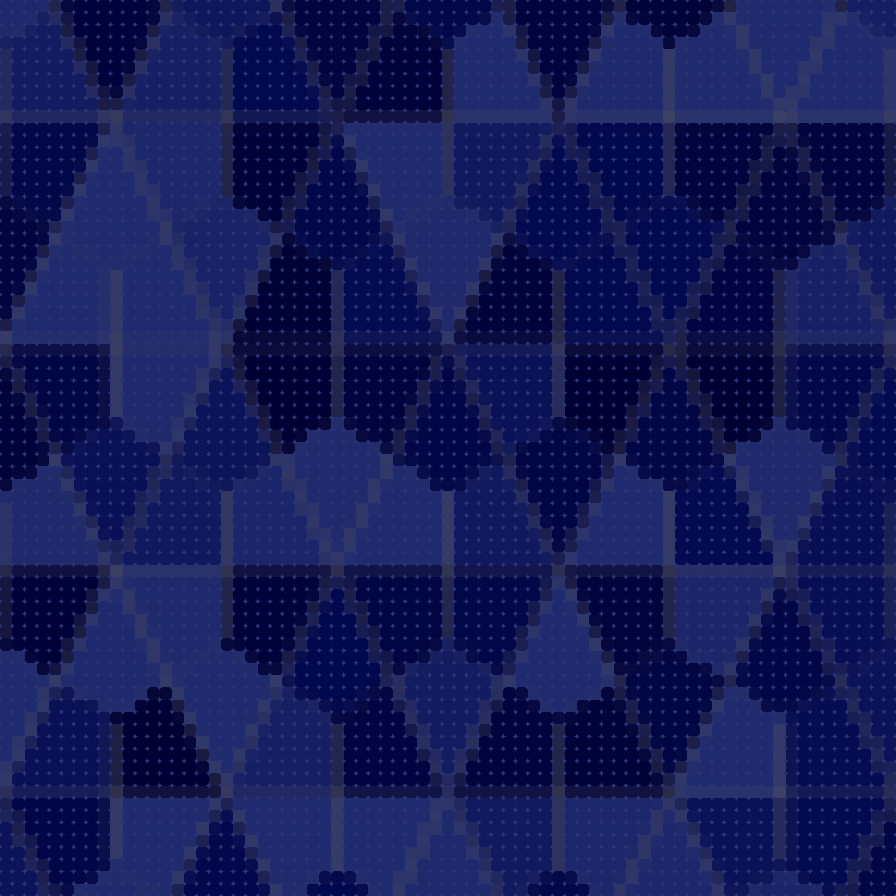
This pattern is drawn by a Shadertoy shader. Its source:

```glsl
// Navy triangular lattice split into kites, rendered as a mosaic of rounded tiles.

float hash(vec3 p) {
    p = fract(p * vec3(0.1031, 0.1137, 0.0973));
    p += dot(p, p.yzx + 33.33);
    return fract((p.x + p.y) * p.z);
}

// Five-step feel: near black, navy, then dusty blue
vec3 kiteColor(float h) {
    vec3 c = mix(vec3(0.0, 0.0, 0.20), vec3(0.01, 0.035, 0.31), clamp(h * 2.0, 0.0, 1.0));
    return mix(c, vec3(0.125, 0.165, 0.43), smoothstep(0.45, 0.9, h));
}

float stroke(float dist) {
    return 1.0 - smoothstep(0.015, 0.045, dist);
}

// One unit is one triangle base and also one triangle height
vec3 kiteLattice(vec2 p) {
    vec2 skewed = vec2(p.x - 0.5 * p.y, p.y);
    vec2 id = floor(skewed), f = fract(skewed);
    bool pointsUp = f.x + f.y < 1.0;

    // Barycentric weights; z belongs to the apex
    vec3 b = pointsUp ? vec3(1.0 - f.x - f.y, f) : vec3(f.x + f.y - 1.0, 1.0 - f);

    // The nearest corner owns the kite
    float corner = b.z > max(b.x, b.y) ? 2.0 : (b.y > b.x ? 1.0 : 0.0);
    float kiteId = corner + (pointsUp ? 0.0 : 3.0);
    vec3 color = kiteColor(hash(vec3(id, kiteId) + 17.0));

    // Triangle sides, then the spokes from centre to side midpoints
    float lines = 0.20 * stroke(b.z);
    lines += 0.33 * stroke(0.894 * min(b.x, b.y));
    if (b.z < min(b.x, b.y)) {
        lines += 0.42 * stroke(0.5 * abs(b.x - b.y));
    } else {
        float side = max(b.x, b.y);
        lines += 0.08 * stroke(0.555 * abs(side - b.z));
    }
    return mix(color, vec3(0.32, 0.32, 0.37), min(lines, 0.6));
}

void mainImage(out vec4 fragColor, in vec2 fragCoord) {
    const float tiles = 73.0;
    vec2 grid = fragCoord / iResolution.y * tiles;
    vec2 tileCenter = floor(grid) + 0.5;

    // Four triangles across and four rows down, one sample per tile
    vec3 color = kiteLattice(tileCenter / tiles * 4.0 - vec2(0.0, 0.464) + vec2(0.0, 8.0));

    // Rounded tile corners reveal small diamonds of the backing
    const float radius = 0.4;
    vec2 q = abs(grid - tileCenter) - (0.5 - radius);
    float edge = length(max(q, 0.0)) - radius;
    float gap = smoothstep(0.0, tiles / iResolution.y, edge);
    fragColor = vec4(mix(color, vec3(0.16, 0.20, 0.46), gap), 1.0);
}
```
